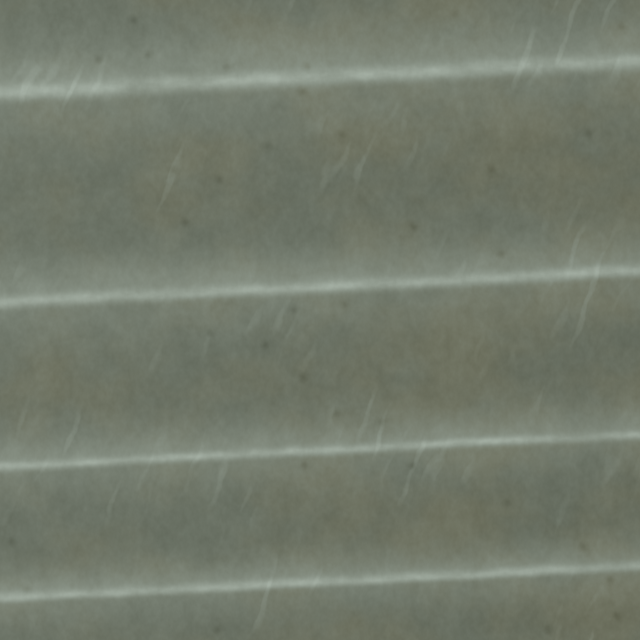
This texture is drawn by a Shadertoy shader. Its source:

```glsl
const vec3 SHADOW_COLOR = vec3(0.385, 0.412, 0.360);
const vec3 LIGHT_COLOR = vec3(0.655, 0.700, 0.655);
const vec3 STAIN_TINT = vec3(0.012, -0.004, -0.022);
const float RIDGE_TILT = 0.050;       // rise across the canvas
const float FIRST_RIDGE = 0.062;      // height of the lowest ridge at the left
const float RIDGE_SPACING = 0.185;    // spacing at the lowest ridge
const float SPACING_GROWTH = 0.098;   // perspective widening upward
const float BASE_LIGHT = 0.10;
const float SLOPE_LIGHT = 0.36;
const float SHOULDER_LIGHT = 0.17;
const float CREST_LIGHT = 0.36;
const float SLOPE_WIDTH = 0.22;
const float SHOULDER_WIDTH = 0.24;
const float CREST_WIDTH = 0.030;
const float MOTTLE = 0.13;
const float GRAIN = 0.10;
const float SCRATCH_LIGHT = 0.13;
const float SPECK_DARKNESS = 0.16;

float hash(vec2 p) {
    vec3 q = fract(vec3(p.xyx) * 0.1031);
    q += dot(q, q.yzx + 33.33);
    return fract((q.x + q.y) * q.z);
}

float cornerSlope(vec2 cell, vec2 offset) {
    float angle = 6.28319 * hash(cell);
    return dot(vec2(cos(angle), sin(angle)), offset);
}

float gradientNoise(vec2 p) {
    vec2 cell = floor(p), f = fract(p);
    vec2 u = f * f * f * (f * (f * 6.0 - 15.0) + 10.0);
    vec2 e = vec2(1.0, 0.0);
    float low = mix(cornerSlope(cell, f), cornerSlope(cell + e, f - e), u.x);
    float high = mix(cornerSlope(cell + e.yx, f - e.yx),
                     cornerSlope(cell + e.xx, f - e.xx), u.x);
    return mix(low, high, u.y);
}

float fbm(vec2 p) {
    float sum = 0.0, amplitude = 0.6;
    for (int i = 0; i < 4; i++) {
        sum += amplitude * gradientNoise(p);
        p = mat2(1.6, 1.2, -1.2, 1.6) * p + 7.3;
        amplitude *= 0.55;
    }
    return sum;
}

float bell(float x, float width) {
    return exp(-x * x / (width * width));
}

// Light on the folded sheet: sharp crest, soft slope above, shoulder below
float ridgeLight(vec2 p) {
    float h = p.y - FIRST_RIDGE - RIDGE_TILT * p.x + 0.003 * fbm(p * vec2(9.0, 5.0));
    float row = h / (RIDGE_SPACING + SPACING_GROWTH * h);
    float index = floor(row + 0.5);
    float d = row - index;
    float variation = hash(vec2(index + 20.0, 4.0));
    float width = CREST_WIDTH * (0.85 + 0.6 * variation);
    float wear = 0.85 + 0.9 * fbm(vec2(p.x * 12.0, p.y * 30.0));
    float shoulder = SHOULDER_LIGHT * bell(d, SHOULDER_WIDTH);
    float slope = SLOPE_LIGHT * bell(d, SLOPE_WIDTH);
    float crest = CREST_LIGHT * wear * bell(d - 0.02, width);
    return mix(shoulder, slope, smoothstep(-0.045, 0.015, d)) + crest;
}

// Short pale marks leaning to the right
float scratches(vec2 p) {
    vec2 q = vec2(p.x - 0.38 * p.y, p.y) + 0.012 * fbm(p * 14.0);
    float streak = gradientNoise(q * vec2(58.0, 13.0) + 31.0);
    float patches = smoothstep(-0.05, 0.30, gradientNoise(p * 6.0 + 12.0));
    return smoothstep(0.18, 0.50, streak) * patches;
}

// Sparse soft pits
float specks(vec2 p) {
    vec2 grid = p * 16.0, cell = floor(grid);
    vec2 center = 0.25 + 0.5 * vec2(hash(cell + 3.0), hash(cell + 47.0));
    float present = step(0.88, hash(cell + 91.0));
    return present * bell(length(fract(grid) - center), 0.11);
}

void mainImage(out vec4 fragColor, in vec2 fragCoord) {
    vec2 p = fragCoord / iResolution.xy;

    // Folds and broad side light
    float light = BASE_LIGHT + ridgeLight(p) + 0.06 * (0.5 - p.x);

    // Weathering
    float stain = fbm(p * vec2(5.0, 7.0) + 3.0);
    light += MOTTLE * (0.7 * stain + fbm(p * vec2(26.0, 20.0)));
    light += GRAIN * fbm(p * vec2(95.0, 75.0) + 19.0);
    light += SCRATCH_LIGHT * scratches(p);
    light -= SPECK_DARKNESS * specks(p);

    vec3 color = mix(SHADOW_COLOR, LIGHT_COLOR, light);
    float warmth = smoothstep(-0.3, 0.4, stain + 0.3 * (p.x - 0.5));
    color += STAIN_TINT * warmth * (1.0 - smoothstep(0.1, 0.6, light));
    fragColor = vec4(clamp(color, 0.0, 1.0), 1.0);
}
```
